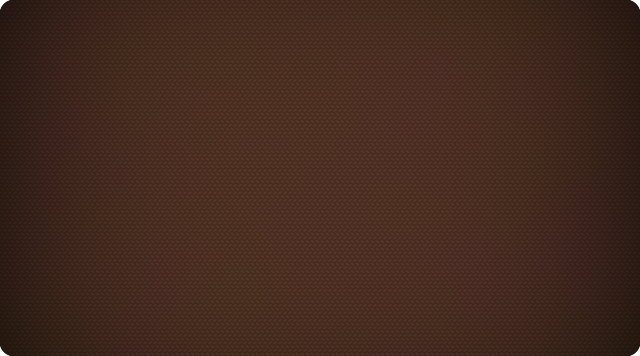
Write a Shadertoy shader that draws this pattern.

```glsl
// Dark brown woven cloth: staggered rows of tiny slanted stitches whose lean
// flips from row to row, tinted by broad red and olive noise, then
// darkened towards the sides and cut to a panel with rounded corners.

float hash(vec2 p) {
    vec3 q = fract(vec3(p.xyx) * 0.1031);
    q += dot(q, q.yzx + 33.33);
    return fract((q.x + q.y) * q.z);
}

float valueNoise(vec2 p) {
    vec2 i = floor(p), f = fract(p);
    f = f * f * (3.0 - 2.0 * f);
    return mix(mix(hash(i), hash(i + vec2(1, 0)), f.x),
               mix(hash(i + vec2(0, 1)), hash(i + vec2(1, 1)), f.x), f.y);
}

float capsule(vec2 p, vec2 halfAxis, float radius) {
    float t = clamp(dot(p, halfAxis) / dot(halfAxis, halfAxis), -1.0, 1.0);
    return length(p - halfAxis * t) - radius;
}

float roundedBox(vec2 p, vec2 halfSize, float radius) {
    vec2 d = abs(p) - halfSize + radius;
    return length(max(d, 0.0)) + min(max(d.x, d.y), 0.0) - radius;
}

// Coverage of the stitches; one unit is a column, aa is the edge softness
float stitches(vec2 grid, float aa) {
    float rowHeight = 0.75;
    float row = floor(grid.y / rowHeight);
    float odd = mod(row, 2.0);
    vec2 p = vec2(fract(grid.x + 0.5 * odd) - 0.5,
                  grid.y - (row + 0.5) * rowHeight);
    float d = capsule(p, vec2(0.16, 0.11 * (2.0 * odd - 1.0)), 0.17);
    return 1.0 - smoothstep(-aa, aa, d);
}

void mainImage(out vec4 fragColor, in vec2 fragCoord) {
    vec2 uv = fragCoord / iResolution.xy;
    vec2 p = (fragCoord - 0.5 * iResolution.xy) / iResolution.y;
    float pixel = 1.0 / iResolution.y;

    // Weave, 128 stitches across each row
    float columns = 128.0 / iResolution.x;
    float thread = stitches(fragCoord * columns, max(0.7 * columns, 0.1));

    // Broad drift between red and olive brown
    float drift = 0.6 * valueNoise(p * 4.0 + 7.0) + 0.4 * valueNoise(p * 9.0 + 21.0);
    vec3 ground = mix(vec3(0.275, 0.18, 0.105), vec3(0.29, 0.165, 0.14), drift);
    vec3 yarn = mix(vec3(0.345, 0.235, 0.15), vec3(0.36, 0.215, 0.185), drift);
    vec3 color = mix(ground, yarn, thread);

    // Sides fall off strongly, top and bottom only slightly
    vec2 edge = abs(uv * 2.0 - 1.0);
    color *= 1.0 - 0.44 * pow(edge.x, 3.0) - 0.12 * pow(edge.y, 3.0);

    // Rounded panel on white
    float border = roundedBox(p, 0.5 * iResolution.xy / iResolution.y, 0.04);
    color = mix(color, vec3(1.0), smoothstep(0.0, pixel, border));

    fragColor = vec4(color, 1.0);
}
```
